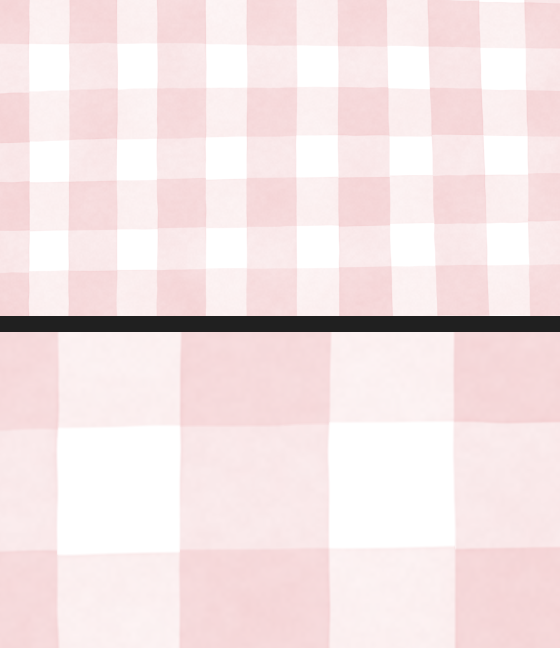
Top: the whole. Bottom: its middle third, enlarged.
Write a WebGL 1 fragment shader that draws this pattern.

```glsl
precision highp float;
// Pale pink watercolour gingham: hand-painted columns and rows glazed over white paper.

uniform vec2 u_resolution;

float hash(vec2 p) {
  p = fract(p * vec2(0.1031, 0.1137) + 0.317);
  p += dot(p, p.yx + 33.33);
  return fract((p.x + p.y) * p.x * 7.31);
}

float noise(vec2 p) {
  vec2 i = floor(p), f = fract(p);
  f = f * f * (3.0 - 2.0 * f);
  return mix(mix(hash(i), hash(i + vec2(1.0, 0.0)), f.x),
             mix(hash(i + vec2(0.0, 1.0)), hash(i + 1.0), f.x), f.y);
}

float clouds(vec2 p) {
  float sum = 0.0, weight = 0.5;
  for (int i = 0; i < 4; i++) {
    sum += weight * noise(p);
    p = mat2(0.8, 0.6, -0.6, 0.8) * p * 2.07 + 17.3;
    weight *= 0.5;
  }
  return sum / 0.9375;
}

// Hand wobble of a painted edge: a slow drift with a faint tremor.
float wobble(vec2 p) {
  return 0.014 * (noise(p * 4.0) - 0.5) + 0.009 * (noise(p * 24.0) - 0.5);
}

// Signed distance inside a band, positive within, in canvas heights.
float bandDistance(float coord, float halfWidth, float pitch) {
  return (halfWidth - abs(coord - floor(coord + 0.5))) * pitch;
}

// Even and odd indices number the bands and the gaps between them.
float cellIndex(float coord, float halfWidth) {
  float band = floor(coord + 0.5);
  float offset = coord - band;
  return 2.0 * band + sign(offset) * step(halfWidth, abs(offset));
}

// Strength of one wash: cell tone, pooled pigment, soft grain and a broken rim.
float washDepth(vec2 p, vec2 cell, float dist, float seed) {
  float tone = 0.2 * (hash(cell + seed) - 0.5);
  float pool = 0.55 * (clouds(p * 6.0 + seed) - 0.5);
  float grain = 0.16 * (noise(p * vec2(60.0, 75.0) + seed) - 0.5);
  float wet = smoothstep(0.3, 0.8, noise(p * 7.0 + seed));
  float rim = 0.32 * wet * exp(-abs(dist - 0.002) / 0.002);
  return 0.98 + tone + pool + grain + rim;
}

void main() {
  vec2 p = gl_FragCoord.xy / u_resolution.y;
  float across = gl_FragCoord.x / u_resolution.x;
  float down = 1.0 - p.y;
  float soft = max(0.0018, 0.8 / u_resolution.y);
  float arch = sin(3.14159 * across);

  // Columns bow in spacing; those near the right slant as they descend.
  float column = across * 6.13 - 0.064 + 0.09 * arch;
  float slant = (across - 0.82) / 0.16;
  column -= (down - 0.5) * 0.105 * exp(-slant * slant);
  column += wobble(p + 3.0);

  // Rows each lean at their own angle, and the second one sags at its ends.
  float row = (down - 0.065) / 0.287;
  float fromSecond = row - 1.0;
  row -= (across - 0.5) * (0.113 + row * (0.05 * row - 0.21))
       + 0.065 * (1.0 - arch) * exp(-3.0 * fromSecond * fromSecond);
  row += wobble(p + 9.0);

  // Brush strokes step a little where they cross a column.
  float columnCell = cellIndex(column, 0.274);
  row += 0.018 * (hash(vec2(columnCell + 5.0, floor(row + 0.5) + 8.0)) - 0.5);
  vec2 cell = vec2(columnCell, cellIndex(row, 0.27)) + 20.0;

  float columnDist = bandDistance(column, 0.274, 0.29);
  float rowDist = bandDistance(row, 0.27, 0.287);
  float columnMask = smoothstep(-soft, soft, columnDist);
  float rowMask = smoothstep(-soft, soft, rowDist);

  // Transparent glazes multiply, so crossings become the deepest squares.
  float columnInk = columnMask * washDepth(p, cell, columnDist, 4.0);
  float rowInk = rowMask * washDepth(p, cell, rowDist, 31.0);
  vec3 color = pow(vec3(0.978, 0.912, 0.916), vec3(columnInk));
  color *= pow(vec3(0.986, 0.941, 0.942), vec3(rowInk));
  color *= mix(vec3(1.0), vec3(0.999, 0.99, 0.992), columnMask * rowMask);

  // Paper tooth shows only through the paint.
  float tooth = noise(p * 190.0) - 0.5;
  color += 0.01 * tooth * max(columnMask, rowMask);

  gl_FragColor = vec4(clamp(color, 0.0, 1.0), 1.0);
}
```
